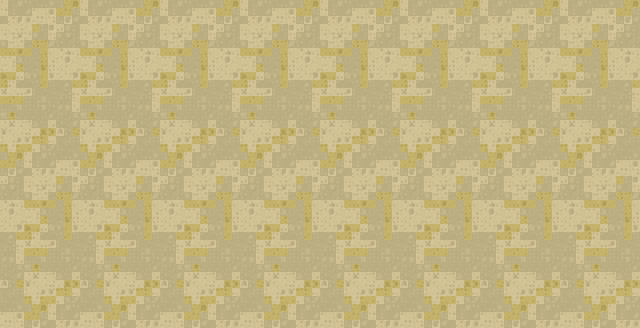
Give the GLSL for this pattern, as a Shadertoy shader.

```glsl
// Sandy pixel camouflage on a sheared lattice, embossed with small pits and bumps.

const float CELLS_ACROSS = 80.0;          // square blocks across the canvas
const vec2  TILE = vec2(10.0, 19.0);      // repeat size in blocks
const float SHEAR = 3.0;                  // sideways step of each tile row
const vec3  SAND  = vec3(0.82, 0.76, 0.58);
const vec3  KHAKI = vec3(0.73, 0.68, 0.51);
const vec3  GOLD  = vec3(0.77, 0.70, 0.42);
const float GOLD_RADIUS = 0.58;
const float KHAKI_RADIUS = 1.3;
const float PIT_DARKNESS = 0.11;
const float RELIEF = 0.10;
const float GRAIN = 0.035;
const int   AA = 3;                       // samples per pixel side

// Brush strokes: centre, then half extent, in blocks
const vec4 GOLD_STROKES[9] = vec4[9](
    vec4(3.3, 18.6, 2.8, -2.1), vec4(2.0, 6.5, 1.8, 0.0),
    vec4(5.5, 8.0, 0.3, 2.5),   vec4(1.2, 9.5, 1.2, -1.0),
    vec4(1.5, 12.5, 1.2, 0.0),  vec4(0.5, 18.5, 0.0, 0.0),
    vec4(9.5, 16.5, 0.0, 0.0),  vec4(1.5, 14.5, 0.0, 0.0),
    vec4(4.5, 3.5, 0.0, 0.0));
const vec4 KHAKI_STROKES[8] = vec4[8](
    vec4(9.0, 17.5, 0.5, 1.5),  vec4(3.0, 14.0, 1.8, 0.0),
    vec4(9.3, 3.3, 0.2, 1.8),   vec4(3.7, 8.7, 0.3, 1.8),
    vec4(7.0, 11.5, 1.5, 0.0),  vec4(6.3, 19.2, 0.8, -0.8),
    vec4(6.0, 5.0, 1.2, 0.3),   vec4(7.0, 14.0, 1.5, 0.0));

float hash(vec2 p) {
    vec3 q = fract(vec3(p.xyx) * 0.1031);
    q += dot(q, q.yzx + 33.33);
    return fract((q.x + q.y) * q.z);
}

// Maps a grid cell to its twin in the base tile
vec2 wrapCell(vec2 cell, float perBlock) {
    vec2 size = TILE * perBlock;
    cell -= floor(cell.y / size.y) * vec2(SHEAR * perBlock, size.y);
    return vec2(mod(cell.x, size.x), cell.y);
}

// Distance to a stroke and all of its lattice copies
float strokeDistance(vec2 p, vec4 stroke) {
    vec2 d = p - stroke.xy;
    d -= round(d.y / TILE.y) * vec2(SHEAR, TILE.y);
    d.x -= round(d.x / TILE.x) * TILE.x;
    float t = dot(d, stroke.zw) / max(dot(stroke.zw, stroke.zw), 1e-4);
    return length(d - stroke.zw * clamp(t, -1.0, 1.0));
}

// Block colour, with ragged stroke borders
vec3 blockColour(vec2 cell) {
    vec2 id = wrapCell(cell, 1.0);
    vec2 centre = id + 0.5;
    float gold = 1e3, khaki = 1e3;
    for (int i = 0; i < 9; i++) gold = min(gold, strokeDistance(centre, GOLD_STROKES[i]));
    for (int i = 0; i < 8; i++) khaki = min(khaki, strokeDistance(centre, KHAKI_STROKES[i]));
    float ragged = hash(id + 7.0) - 0.5;
    if (gold < GOLD_RADIUS + 0.4 * ragged) return GOLD;
    if (khaki < KHAKI_RADIUS + 1.6 * ragged) return KHAKI;
    return SAND;
}

// One oval dimple per grid cell: x = fill, y = signed rim light
vec2 dimple(vec2 p, float perBlock, float chance, vec2 radii, float seed) {
    vec2 g = p * perBlock;
    vec2 id = wrapCell(floor(g), perBlock) + seed;
    if (hash(id) > chance) return vec2(0.0);
    float r = mix(radii.x, radii.y, hash(id + 11.3));
    vec2 jitter = vec2(hash(id + 23.7), hash(id + 41.9)) - 0.5;
    vec2 d = fract(g) - 0.5 - jitter * (0.9 - 2.4 * r);
    d.y *= 0.85;
    float len = length(d);
    float fill = 1.0 - smoothstep(r * 0.75, r, len);
    float rim = 1.0 - smoothstep(0.0, r * 0.5, abs(len - r));
    return vec2(fill, rim * dot(d, vec2(0.7)) / max(len, 1e-3));
}

vec3 camouflage(vec2 p) {
    vec3 colour = blockColour(floor(p));
    vec2 small = dimple(p, 2.0, 0.5, vec2(0.17, 0.30), 3.0);
    vec2 large = dimple(p, 1.0, 0.2, vec2(0.24, 0.36), 71.0);

    // Khaki blocks carry raised pale bumps, the others sunken pits
    bool raised = colour == KHAKI;
    float side = raised ? -0.6 : 1.0;
    float fill = max(small.x, large.x);
    float light = (small.y + large.y) * side;
    float tone = 1.0 - PIT_DARKNESS * fill * (raised ? -0.5 : 1.0) + RELIEF * 0.5 * light;

    // Fine leathery grain
    float grain = hash(wrapCell(floor(p * 5.0), 5.0) + 91.0) - 0.5;
    return colour * (tone + GRAIN * grain);
}

void mainImage(out vec4 fragColor, in vec2 fragCoord) {
    vec3 sum = vec3(0.0);
    for (int i = 0; i < AA * AA; i++) {
        vec2 offset = (vec2(i % AA, i / AA) + 0.5) / float(AA) - 0.5;
        vec2 pos = fragCoord + offset;
        pos.y = iResolution.y - pos.y;    // rows count from the top
        sum += camouflage(pos * CELLS_ACROSS / iResolution.x);
    }
    fragColor = vec4(sum / float(AA * AA), 1.0);
}
```
